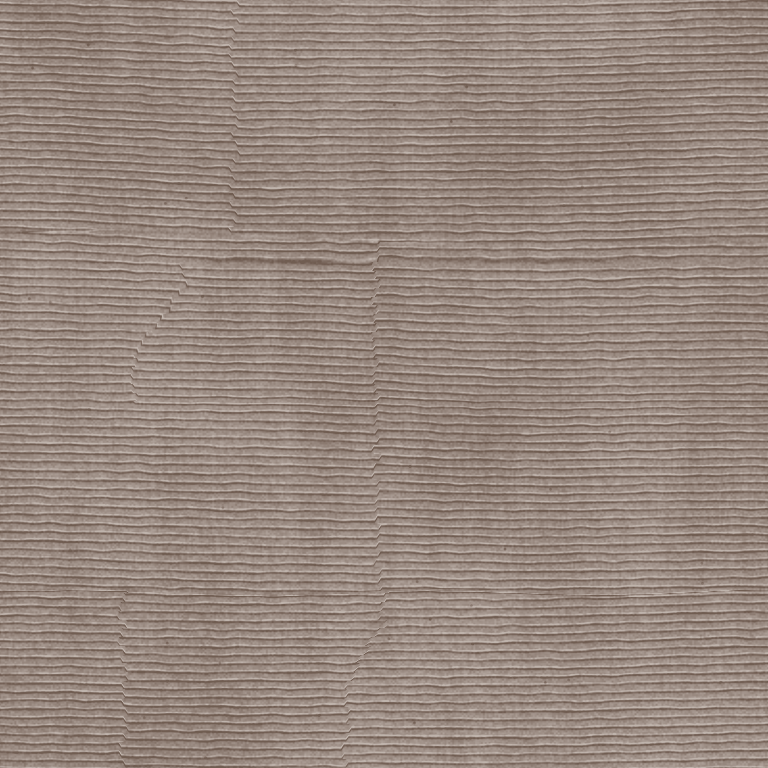
Give the GLSL for this texture, as a three.js fragment shader.

```glsl
// Fine ribbed cloth: 88 horizontal cords, each with a dark groove and a
// stitched pale ridge. Patches of shifted phase meet at ragged seams, and
// layered value noise adds grain, broken threads and broad worn shading.

#define RIBS 88.0
#define GROOVE_WIDTH 0.12
#define GROOVE_DEPTH 0.68
#define RIDGE_WIDTH 0.10
#define RIDGE_LIGHT 0.68
#define STITCHES 230.0
#define GRAIN 0.46
#define WEAR 0.42
#define SEAM_SOFTNESS 0.0025
#define DARK_COLOR vec3(0.51, 0.44, 0.40)
#define LIGHT_COLOR vec3(0.71, 0.66, 0.63)

varying vec2 vUv;

float hash(vec2 p) {
  return fract(sin(dot(p, vec2(127.1, 311.7))) * 43758.5453);
}

float noise(vec2 p) {
  vec2 i = floor(p);
  vec2 f = fract(p);
  f = f * f * (3.0 - 2.0 * f);
  return mix(mix(hash(i), hash(i + vec2(1.0, 0.0)), f.x),
             mix(hash(i + vec2(0.0, 1.0)), hash(i + vec2(1.0, 1.0)), f.x), f.y);
}

float fbm(vec2 p) {
  float sum = 0.0;
  float gain = 0.5;
  for (int i = 0; i < 4; i++) {
    sum += gain * noise(p);
    p = p * 2.03 + 17.0;
    gain *= 0.5;
  }
  return sum / 0.9375;
}

float seam(float x, float edge) {
  return smoothstep(-SEAM_SOFTNESS, SEAM_SOFTNESS, x - edge);
}

// Soft line centred at c within one repeating unit.
float band(float f, float c, float width) {
  float d = abs(fract(f - c + 0.5) - 0.5) / width;
  return exp(-d * d);
}

// Heights of the two seams that run across the cloth.
float upperSeam(float x) { return 0.698 - 0.018 * x + 0.004 * sin(x * 9.0); }
float lowerSeam(float x) { return 0.228 + 0.004 * sin(x * 14.0); }

// Rib displacement, in rib units, of the patch under p.
float patchPhase(vec2 p) {
  float x = p.x + 0.012 * (hash(vec2(floor(p.y * RIBS), 4.0)) - 0.5);
  float top = 0.2 + 0.9 * (p.x - 0.3) * (1.0 - seam(x, 0.305))
            + 0.42 * seam(x, 0.305);
  float flap = smoothstep(0.46, 0.49, p.y) * (1.0 - smoothstep(0.655, 0.665, p.y));
  float middle = 0.5 + 0.8 * p.x
               + 0.45 * flap * seam(x, 0.175 + 0.065 * smoothstep(0.52, 0.64, p.y))
               - 0.48 * seam(x, 0.49);
  float bottom = 0.1 - 0.4 * p.x + 0.46 * seam(x, 0.16)
               - 0.44 * seam(x, 0.45 + 0.05 * smoothstep(0.10, 0.20, p.y));
  float phase = mix(bottom, middle, seam(p.y, lowerSeam(p.x)));
  return mix(phase, top, seam(p.y, upperSeam(p.x)));
}

void main() {
  vec2 p = vUv;

  // Rib coordinate with gentle sagging and a slight tremor.
  float sag = 1.3 * (noise(p * vec2(3.0, 4.0)) - 0.5)
            + 0.22 * (noise(p * vec2(45.0, 60.0)) - 0.5);
  float rib = p.y * RIBS + patchPhase(p) + sag;
  float row = floor(rib);
  float f = fract(rib);

  // Groove below a ridge broken into stitches.
  float strength = 0.7 + 0.6 * noise(vec2(p.x * 14.0, row * 3.7));
  float stitch = 0.5 + 0.9 * noise(vec2(p.x * STITCHES, row * 7.3));
  float groove = band(f, 0.22, GROOVE_WIDTH) * strength;
  float ridge = band(f, 0.46, RIDGE_WIDTH) * stitch * strength;
  float tone = 0.45 - GROOVE_DEPTH * groove + RIDGE_LIGHT * ridge;
  tone += 0.08 * cos(6.2832 * (f - 0.72));

  // Woven grain and short horizontal fibres.
  tone += GRAIN * (noise(p * 400.0) - 0.5);
  tone += 0.25 * (noise(p * vec2(130.0, 330.0) + 31.0) - 0.5);

  // Broad worn areas and faint upright streaks.
  tone += WEAR * (fbm(p * vec2(4.0, 5.0) + 8.0) - 0.5);
  tone += 0.16 * (noise(vec2(p.x * 32.0, p.y * 5.0)) - 0.5);

  // Creases along the seams, with scattered pale frays.
  float upper = exp(-pow((p.y - upperSeam(p.x)) / 0.0025, 2.0));
  float lower = exp(-pow((p.y - lowerSeam(p.x)) / 0.0025, 2.0));
  float fray = smoothstep(0.62, 0.85, noise(vec2(p.x * 18.0, p.y * 9.0)));
  tone += (upper + lower) * (0.5 * fray - 0.22);

  // Sparse dark flecks.
  vec2 cell = floor(p * 40.0);
  vec2 spot = 0.25 + 0.5 * vec2(hash(cell + 2.0), hash(cell + 9.0));
  float fleck = 1.0 - smoothstep(0.03, 0.11, length(fract(p * 40.0) - spot));
  tone -= 0.6 * fleck * step(0.975, hash(cell + 5.0));

  gl_FragColor = vec4(mix(DARK_COLOR, LIGHT_COLOR, clamp(tone, -0.35, 1.2)), 1.0);
}
```
